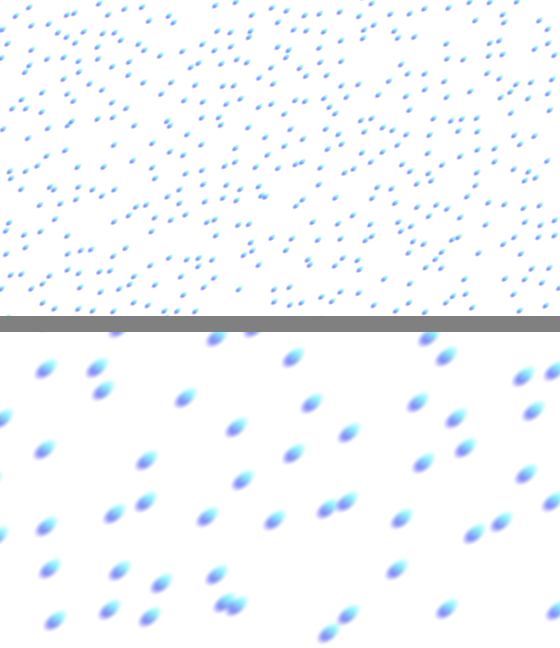
Top: the whole. Bottom: its middle third, enlarged.
A WebGL 2 fragment shader for this pattern:

```glsl
#version 300 es
precision highp float;
// Small slanted drops scattered over white, each fading from violet-blue at
// its lower left to cyan at its upper right. One drop is jittered inside
// each grid cell, some cells stay empty, and overlaps multiply together.

uniform vec2 u_resolution;
out vec4 fragColor;

// Sine-free hash: three random values in 0..1 for a cell.
vec3 hash32(vec2 cell) {
    vec3 h = fract(cell.xyx * vec3(0.1031, 0.1030, 0.0973));
    h += dot(h, h.yxz + 33.33);
    return fract((h.xxy + h.yzz) * h.zyx);
}

// Tint of one drop at an offset from its centre, in canvas heights.
vec3 dropTint(vec2 offset) {
    const vec2 axis = vec2(0.77, 0.638);
    vec2 local = vec2(dot(offset, axis), dot(offset, vec2(-axis.y, axis.x)));
    float radius = length(local / vec2(0.0142, 0.0079));
    float cover = 1.0 - smoothstep(0.35, 1.25, radius);

    // The colour ramp leans more upright than the drop itself.
    float ramp = smoothstep(-0.010, 0.009, dot(offset, vec2(0.56, 0.83)));
    vec3 violetBlue = vec3(0.50, 0.50, 0.96);
    vec3 cyan = vec3(0.56, 0.97, 0.99);
    return mix(vec3(1.0), mix(violetBlue, cyan, ramp), cover);
}

void main() {
    vec2 grid = gl_FragCoord.xy / u_resolution.y * 18.0;
    vec2 home = floor(grid);
    vec3 color = vec3(1.0);

    // Gather drops from this cell and its neighbours.
    for (int y = -1; y <= 1; y++) {
        for (int x = -1; x <= 1; x++) {
            vec2 cell = home + vec2(x, y);
            vec3 rnd = hash32(cell + 17.0);
            if (rnd.z > 0.75) continue;
            vec2 center = cell + mix(vec2(0.08), vec2(0.92), rnd.xy);
            color *= dropTint((grid - center) / 18.0);
        }
    }
    fragColor = vec4(color, 1.0);
}
```
